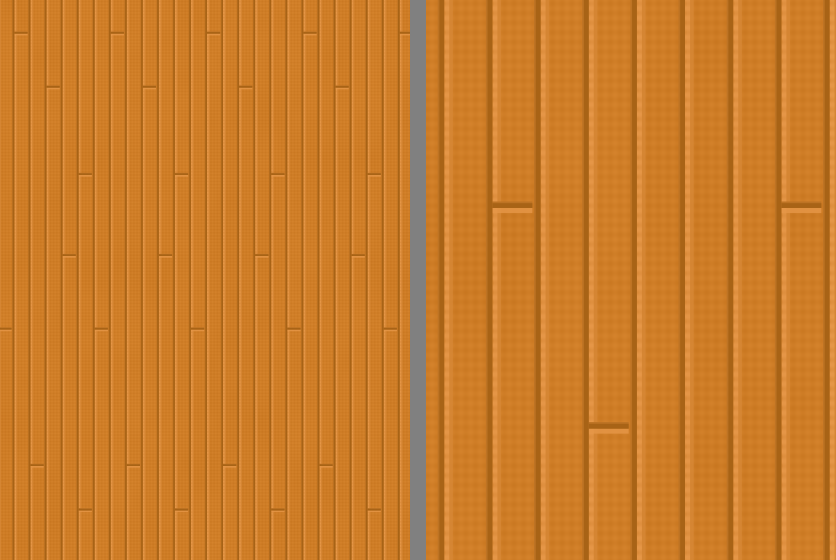
Left, the full canvas; right, a detail of the centre.
A Shadertoy shader for this pattern:

```glsl
// Narrow upright wooden planks with dark grooves, lit left edges and staggered
// end joints. Plank columns repeat with fract, the joints every six planks;
// a fine dotted weave and faint value noise vary the flat wood colour.

const float PLANKS_DOWN = 34.88;     // canvas height in plank widths
const float GROOVE_OFFSET = 0.84;    // first groove, in plank widths
const float JOINT_CYCLE = 6.0;       // planks before the joints repeat
const float GROOVE_HALF = 0.05;
const float SHADE_HALF = 0.085;      // soft flank around the groove
const float LIGHT_END = 0.155;       // bright edge beside the groove
const float GLOW_END = 0.23;         // weaker light beyond it
const float JOINT_RIGHT = 0.88;
const float WEAVE_PER_PLANK = 5.0;
const float WEAVE_STRENGTH = 0.018;
const float CLOUD_STRENGTH = 0.022;

const vec3 WOOD = vec3(0.81, 0.49, 0.15);
const vec3 GROOVE = vec3(0.66, 0.39, 0.085);
const vec3 SHADE = vec3(0.74, 0.45, 0.14);
const vec3 LIGHT = vec3(0.90, 0.59, 0.28);
const vec3 GLOW = vec3(0.84, 0.53, 0.21);

// Each joint: plank within the cycle, distance from the top of the canvas
const int JOINT_COUNT = 7;
const vec2 JOINTS[JOINT_COUNT] = vec2[](
    vec2(0.0, 0.0586), vec2(2.0, 0.155), vec2(4.0, 0.311), vec2(3.0, 0.4557),
    vec2(5.0, 0.587), vec2(1.0, 0.8307), vec2(4.0, 0.910));

float hash(vec2 p) {
    vec3 q = fract(vec3(p.xyx) * 0.1031);
    q += dot(q, q.yzx + 33.33);
    return fract((q.x + q.y) * q.z);
}

float valueNoise(vec2 p) {
    vec2 cell = floor(p);
    vec2 f = fract(p);
    f = f * f * (3.0 - 2.0 * f);
    return mix(mix(hash(cell), hash(cell + vec2(1.0, 0.0)), f.x),
               mix(hash(cell + vec2(0.0, 1.0)), hash(cell + 1.0), f.x), f.y);
}

// Share of a pixel-wide window around x that lies between a and b
float band(float x, float a, float b, float pixel) {
    float overlap = min(b, x + 0.5 * pixel) - max(a, x - 0.5 * pixel);
    return clamp(overlap / pixel, 0.0, 1.0);
}

void mainImage(out vec4 fragColor, in vec2 fragCoord) {
    float pixel = PLANKS_DOWN / iResolution.y;
    vec2 p = fragCoord * pixel;
    p.y = PLANKS_DOWN - p.y;
    p.x -= GROOVE_OFFSET;

    float plank = mod(floor(p.x), JOINT_CYCLE);
    float across = fract(p.x);
    float fromGroove = fract(p.x + 0.5) - 0.5;

    // Wood: faint clouds and a staggered dot weave
    float cloud = 0.6 * valueNoise(p * vec2(0.45, 0.3))
                + 0.4 * valueNoise(p * vec2(1.3, 0.8)) - 0.5;
    vec2 thread = 6.28318 * WEAVE_PER_PLANK * p;
    float weave = cos(0.5 * (thread.x + thread.y)) * cos(0.5 * (thread.x - thread.y));
    vec3 color = WOOD + CLOUD_STRENGTH * cloud;
    color += WEAVE_STRENGTH * weave;

    // Lit left edge of each plank, broken into dots by the weave
    float dots = 0.8 + 0.2 * cos(thread.y);
    color = mix(color, GLOW, 0.8 * band(fromGroove, SHADE_HALF, GLOW_END, pixel));
    color = mix(color, LIGHT, dots * band(fromGroove, GROOVE_HALF, LIGHT_END, pixel));

    // End joints: dark cut with a lit lip below
    for (int i = 0; i < JOINT_COUNT; i++) {
        float onPlank = 1.0 - step(0.5, abs(plank - JOINTS[i].x));
        float inside = onPlank * band(across, 0.0, JOINT_RIGHT, pixel);
        float below = p.y - JOINTS[i].y * PLANKS_DOWN;
        color = mix(color, LIGHT, 0.8 * inside * band(below, GROOVE_HALF, LIGHT_END, pixel));
        color = mix(color, SHADE, inside * band(below, -SHADE_HALF, GROOVE_HALF, pixel));
        color = mix(color, GROOVE, inside * band(below, -GROOVE_HALF, GROOVE_HALF, pixel));
    }

    // Grooves between planks
    color = mix(color, SHADE, band(fromGroove, -SHADE_HALF, GROOVE_HALF, pixel));
    color = mix(color, GROOVE, band(fromGroove, -GROOVE_HALF, GROOVE_HALF, pixel));

    fragColor = vec4(color, 1.0);
}
```
